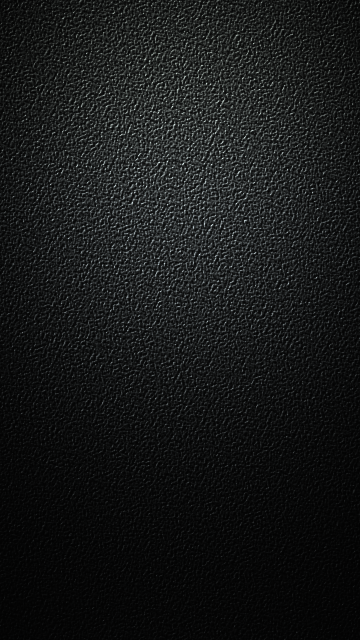
Reproduce this texture procedurally as a Shadertoy shader.

```glsl
// Black grained leather under a soft cool spotlight fading into darkness.

// Lengths are in canvas heights
const vec2  GLOW_CENTER  = vec2(0.285, 0.745);
const vec2  GLOW_RADIUS  = vec2(0.245, 0.285);
const float GLOW_LEVEL   = 0.192;
const float AMBIENT_LOW  = 0.017;
const float AMBIENT_HIGH = 0.042;
const float GRAIN_FREQ   = 240.0;  // grain cells per canvas height
const float FINE_LEVEL   = 0.50;   // strength of the fine octave
const float RELIEF       = 1.85;   // contrast of the lit slopes
const float SLOPE_STEP   = 0.33;   // slope sampling distance in cells
const float CRACK_DEPTH  = 0.60;   // darkening between the pebbles
const vec2  LIGHT_DIR    = vec2(-0.70, 0.714);
const float GLINT_LEVEL  = 0.50;
const vec3  COOL_TINT    = vec3(0.93, 1.00, 1.02);
const vec3  GREEN_TINT   = vec3(0.95, 1.02, 0.98);

// Unit gradient from an integer lattice hash
vec2 latticeGradient(vec2 cell) {
    uvec2 q = uvec2(ivec2(cell)) * uvec2(1597u, 3571u);
    uint n = (q.x ^ q.y) * 668265u;
    n = (n ^ (n >> 15u)) * 739397u;
    n ^= n >> 13u;
    float angle = 6.28318 * float(n & 65535u) / 65536.0;
    return vec2(cos(angle), sin(angle));
}

float gradientNoise(vec2 p) {
    vec2 i = floor(p), f = p - i;
    vec2 w = f * f * f * (f * (f * 6.0 - 15.0) + 10.0);
    vec2 e = vec2(1.0, 0.0);
    float a = dot(latticeGradient(i), f);
    float b = dot(latticeGradient(i + e), f - e);
    float c = dot(latticeGradient(i + e.yx), f - e.yx);
    float d = dot(latticeGradient(i + 1.0), f - 1.0);
    return mix(mix(a, b, w.x), mix(c, d, w.x), w.y);
}

// Pebbled surface, slightly stretched along a steep diagonal
float leatherHeight(vec2 p) {
    vec2 along = vec2(0.45, 0.893);
    vec2 q = vec2(dot(p, along) * 0.95, dot(p, vec2(-along.y, along.x)) * 1.05);
    return gradientNoise(q) + FINE_LEVEL * gradientNoise(q * 1.7 + 37.0);
}

// Spotlight plus a faint ambient that fades toward the bottom
float lightLevel(vec2 p) {
    vec2 d = (p - GLOW_CENTER) / GLOW_RADIUS;
    float ambient = mix(AMBIENT_LOW, AMBIENT_HIGH, smoothstep(0.0, 0.5, p.y));
    float sideFade = exp(-0.45 * d.x * d.x);
    return GLOW_LEVEL * exp(-dot(d, d)) + ambient * sideFade;
}

void mainImage(out vec4 fragColor, in vec2 fragCoord) {
    vec2 p = fragCoord / iResolution.y;
    p.x += 0.5 * (0.5625 - iResolution.x / iResolution.y);
    vec2 grain = p * GRAIN_FREQ;

    // Slope facing the light, broken up by dark cracks
    vec2 reach = LIGHT_DIR * SLOPE_STEP;
    float slope = leatherHeight(grain - reach) - leatherHeight(grain + reach);
    float crack = 1.0 - smoothstep(-0.40, 0.05, leatherHeight(grain));
    float shade = exp(RELIEF * slope) * (1.0 - CRACK_DEPTH * crack);

    // Sparse glints on the steepest facets
    float patches = gradientNoise(grain * 0.47 + 91.0);
    float glint = smoothstep(0.35, 0.75, slope) * smoothstep(0.1, 0.5, patches);

    float light = lightLevel(p);
    float tone = light * shade + GLINT_LEVEL * glint * (light + 0.06);
    tone = 1.0 - exp(-tone * (1.0 + 0.25 * tone));

    // Cool middle, greener toward the top
    vec3 tint = mix(COOL_TINT, GREEN_TINT, smoothstep(0.6, 0.95, p.y));
    fragColor = vec4(tone * tint + 0.008, 1.0);
}
```
